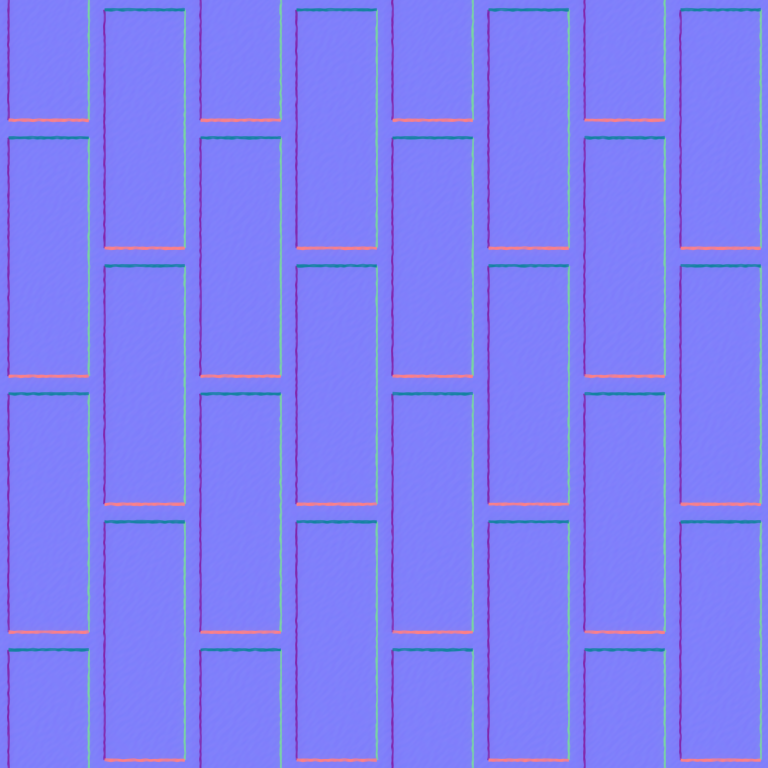
Write a three.js fragment shader that draws this texture map.

```glsl
// Tangent-space normal map of tall staggered bricks with fine embossed grain.
#define COLUMNS 8.0
#define ROWS 3.0
#define BRICK_MIN vec2(0.0111, 0.0102)
#define BRICK_MAX vec2(0.1157, 0.3206)
#define SIDE_HALF_WIDTH 0.0014
#define END_HALF_WIDTH 0.0020
#define EDGE_SOFTNESS 0.0011
#define HALO 0.10
#define WOBBLE 0.0011
#define WOBBLE_CELLS vec2(128.0)
#define GRAIN_CELLS vec2(64.0, 128.0)
#define GRAIN_STRENGTH 0.050

varying vec2 vUv;

const vec3 FLAT = vec3(0.500, 0.500, 0.985);
const vec3 LEFT = vec3(0.510, 0.150, 0.670);
const vec3 RIGHT = vec3(0.475, 0.830, 0.640);
const vec3 TOP = vec3(0.080, 0.510, 0.630);
const vec3 BOTTOM = vec3(0.990, 0.500, 0.530);

// Unit gradient at a lattice point
vec2 latticeGradient(vec2 cell, vec2 period) {
  vec3 p = fract(mod(cell, period).xyx * vec3(0.1031, 0.1030, 0.0973));
  p += dot(p, p.yzx + 33.33);
  float angle = 6.28319 * fract((p.x + p.y) * p.z);
  return vec2(cos(angle), sin(angle));
}

// Gradient noise that wraps after a whole number of cells
float wrappedNoise(vec2 p, vec2 period) {
  vec2 i = floor(p);
  vec2 f = p - i;
  vec2 u = f * f * f * (f * (f * 6.0 - 15.0) + 10.0);
  vec2 e = vec2(1.0, 0.0);
  float a = dot(latticeGradient(i, period), f);
  float b = dot(latticeGradient(i + e.xy, period), f - e.xy);
  float c = dot(latticeGradient(i + e.yx, period), f - e.yx);
  float d = dot(latticeGradient(i + e.xx, period), f - e.xx);
  return mix(mix(a, b, u.x), mix(c, d, u.x), u.y);
}

// Height of the diagonal surface grain
float grainHeight(vec2 uv) {
  return wrappedNoise(vec2(uv.x + uv.y, uv.y - uv.x) * GRAIN_CELLS, GRAIN_CELLS);
}

// Soft line with a faint halo around distance zero
float bevel(float d, float halfWidth) {
  d = abs(d);
  float core = 1.0 - smoothstep(halfWidth - EDGE_SOFTNESS, halfWidth + EDGE_SOFTNESS, d);
  return max(core, HALO * exp(-d / 0.0045));
}

// Coverage along one edge, from its start to its end
float span(float x, float start, float end) {
  return smoothstep(start - EDGE_SOFTNESS, start + EDGE_SOFTNESS, x)
       * (1.0 - smoothstep(end - EDGE_SOFTNESS, end + EDGE_SOFTNESS, x));
}

void main() {
  // Brick cell: every even column is shifted by half a brick
  float column = floor(vUv.x * COLUMNS);
  float shift = 0.5 * (1.0 - mod(column, 2.0));
  vec2 local = fract(vUv * vec2(COLUMNS, ROWS) + vec2(0.0, shift));
  local /= vec2(COLUMNS, ROWS);

  // Rough edges: small shifts and uneven strength
  float rough = wrappedNoise(vUv * WOBBLE_CELLS, WOBBLE_CELLS);
  vec2 p = local + WOBBLE * rough;
  float strength = clamp(0.93 + 0.35 * rough, 0.0, 1.0);

  // Bevels on the four sides
  float alongX = span(local.x, BRICK_MIN.x, BRICK_MAX.x);
  float alongY = span(local.y, BRICK_MIN.y, BRICK_MAX.y);
  vec3 color = FLAT;
  color = mix(color, LEFT, strength * alongY * bevel(p.x - BRICK_MIN.x, SIDE_HALF_WIDTH));
  color = mix(color, RIGHT, strength * alongY * bevel(p.x - BRICK_MAX.x, SIDE_HALF_WIDTH));
  color = mix(color, BOTTOM, strength * alongX * bevel(p.y - BRICK_MIN.y, END_HALF_WIDTH));
  color = mix(color, TOP, strength * alongX * bevel(p.y - BRICK_MAX.y, END_HALF_WIDTH));

  // Grain slopes: red follows the vertical, green the horizontal
  vec2 e = vec2(0.001, 0.0);
  float h = grainHeight(vUv);
  float slopeX = grainHeight(vUv + e.xy) - h;
  float slopeY = grainHeight(vUv + e.yx) - h;
  color.rg += GRAIN_STRENGTH * vec2(slopeY, -slopeX);

  gl_FragColor = vec4(clamp(color, 0.0, 1.0), 1.0);
}
```
